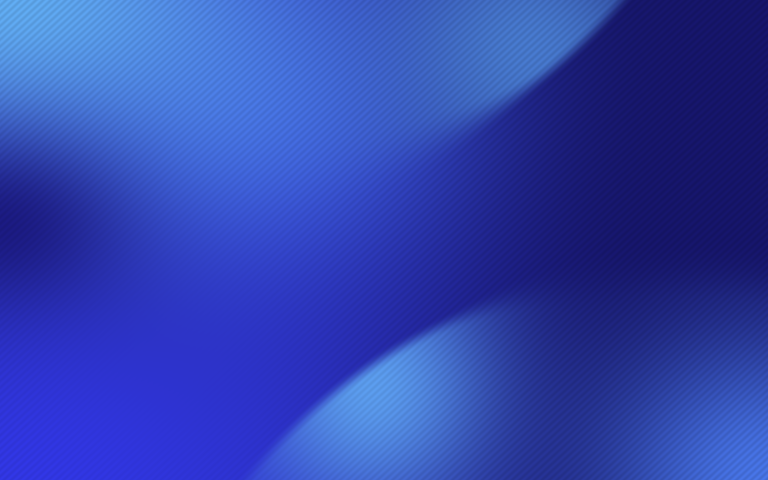
A WebGL 1 fragment shader for this background:

```glsl
precision highp float;
// Soft blue gradient with two curved, glowing panels and fine diagonal stripes.

uniform vec2 u_resolution;

// Lengths are in canvas heights, origin at the lower left.
const vec3 MID_BLUE = vec3(0.165, 0.185, 0.745);
const vec3 NAVY     = vec3(0.083, 0.080, 0.405);
const vec3 ROYAL    = vec3(0.240, 0.370, 0.855);
const vec3 SKY      = vec3(0.365, 0.650, 0.915);
const vec3 INDIGO   = vec3(0.100, 0.095, 0.480);
const vec3 ELECTRIC = vec3(0.190, 0.210, 0.880);
const vec3 STEEL    = vec3(0.270, 0.460, 0.780);
const vec3 AZURE    = vec3(0.350, 0.600, 0.910);
const vec3 CORNER   = vec3(0.270, 0.440, 0.870);

const vec2 UPPER_CENTER = vec2(0.458, 1.708);
const float UPPER_RADIUS = 1.098;
const vec2 LOWER_CENTER = vec2(1.4375, -0.75);
const float LOWER_RADIUS = 1.19;
const float EDGE_SOFT = 0.018;
const float EDGE_FADED = 0.07;

const float STRIPE_PERIOD = 0.0105;
const float STRIPE_ANGLE = 0.74;
const float STRIPE_STRENGTH = 0.055;

// Elliptical falloff: 1 at the center, 1/e at the given radii.
float glow(vec2 p, vec2 center, vec2 radii) {
  vec2 d = (p - center) / radii;
  return exp(-dot(d, d));
}

// Soft-edged disc coverage.
float disc(vec2 p, vec2 center, float radius, float soft) {
  return 1.0 - smoothstep(-soft, soft, distance(p, center) - radius);
}

vec3 backdrop(vec2 p) {
  vec3 color = mix(MID_BLUE, NAVY, smoothstep(0.45, 1.35, p.x));
  color = mix(color, ROYAL, glow(p, vec2(0.50, 0.75), vec2(0.40, 0.29)));
  color = mix(color, SKY, glow(p, vec2(0.0, 1.0), vec2(0.60, 0.35)));
  color = mix(color, INDIGO, glow(p, vec2(0.0, 0.52), vec2(0.27, 0.20)));
  return mix(color, ELECTRIC, glow(p, vec2(0.10, 0.0), vec2(0.48, 0.30)));
}

vec3 addPanels(vec3 color, vec2 p) {
  // Upper panel: its edge dissolves toward the left.
  float soft = mix(EDGE_FADED, EDGE_SOFT, smoothstep(0.8, 1.15, p.x));
  float upper = disc(p, UPPER_CENTER, UPPER_RADIUS, soft);
  color = mix(color, STEEL, upper * glow(p, vec2(1.10, 0.90), vec2(0.33, 0.30)));

  // Lower panel: its edge dissolves toward the right.
  soft = mix(EDGE_SOFT, EDGE_FADED, smoothstep(0.9, 1.3, p.x));
  float lower = disc(p, LOWER_CENTER, LOWER_RADIUS, soft);
  color = mix(color, AZURE, lower * glow(p, vec2(0.77, 0.20), vec2(0.25, 0.27)));
  return mix(color, CORNER, lower * glow(p, vec2(1.60, 0.0), vec2(0.36, 0.30)));
}

// Signed stripe pattern, absent from the smooth lower left.
float stripes(vec2 p) {
  float across = dot(p, vec2(-sin(STRIPE_ANGLE), cos(STRIPE_ANGLE)));
  float wave = cos(6.28318 * across / STRIPE_PERIOD);
  return wave * (1.0 - glow(p, vec2(0.35, 0.25), vec2(0.42, 0.40)));
}

void main() {
  vec2 p = gl_FragCoord.xy / u_resolution.y;
  vec3 color = addPanels(backdrop(p), p);
  color *= 1.0 + STRIPE_STRENGTH * stripes(p);
  gl_FragColor = vec4(color, 1.0);
}
```
